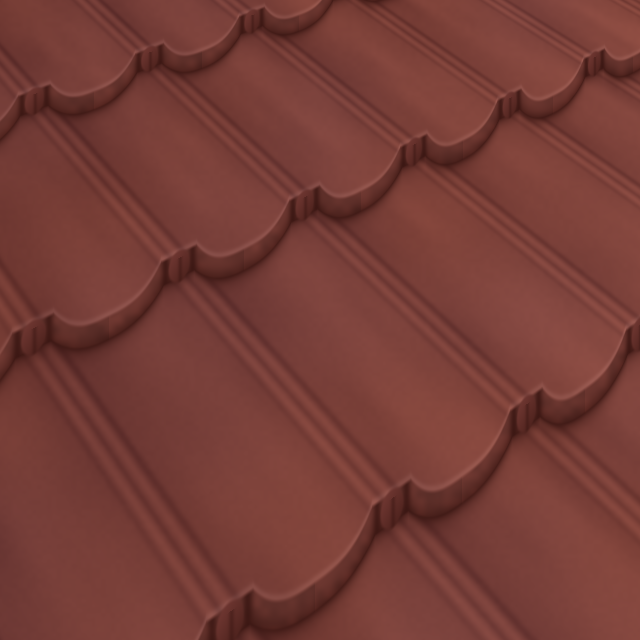
Write a Shadertoy shader that draws this texture.

```glsl
// Clay roof tiles in perspective: scalloped lips, round knobs and double ribs.

// Columns of the roof-to-canvas projection (canvas y runs downward here)
const vec3 ACROSS = vec3(0.2318, -0.0716, 0.075);
const vec3 DOWN   = vec3(0.2161, 0.2279, -0.19);
const vec3 ORIGIN = vec3(0.280, 0.414, 1.0);

const vec3 CLAY_DARK  = vec3(0.405, 0.200, 0.180);
const vec3 CLAY_LIGHT = vec3(0.555, 0.300, 0.260);
const vec3 LIP_TOP    = vec3(0.395, 0.200, 0.175);
const vec3 LIP_BASE   = vec3(0.290, 0.125, 0.105);
const vec3 SHADOW     = vec3(0.215, 0.080, 0.065);

float hash(vec2 p) {
    vec3 q = fract(vec3(p.xyx) * 0.1031);
    q += dot(q, q.yzx + 33.33);
    return fract((q.x + q.y) * q.z);
}

float noise(vec2 p) {
    vec2 i = floor(p), f = fract(p);
    f = f * f * (3.0 - 2.0 * f);
    return mix(mix(hash(i), hash(i + vec2(1, 0)), f.x),
               mix(hash(i + vec2(0, 1)), hash(i + vec2(1, 1)), f.x), f.y);
}

// Soft stripe of a given centre and width
float stripe(float x, float centre, float width) {
    float d = (x - centre) / width;
    return exp(-d * d);
}

// Raised and sunken lines running along each joint
float ribRelief(float x) {
    return 0.75 * stripe(x, -0.058, 0.024) + 0.65 * stripe(x, 0.036, 0.024)
         - 0.50 * stripe(x, -0.105, 0.020) - 0.65 * stripe(x, -0.012, 0.017)
         - 1.00 * stripe(x, 0.088, 0.024);
}

// Height of the lip's upper and lower outlines; x is 0 mid tile, 1 at a joint
vec2 lipOutline(float x) {
    return vec2(max(0.026 - 0.109 * x * x * x, -0.018),
                max(0.060 - 0.078 * pow(x, 2.5), 0.019));
}

// Clay surface: roof position, place along the tile from 0 to 1, row number
vec3 tileSurface(vec2 roof, float along, float row, vec2 p) {
    float joint = fract(roof.x + 0.5) - 0.5;
    float trough = -cos(6.2832 * (fract(roof.x) - 0.10));
    float tone = hash(vec2(floor(roof.x), row) + 20.0) - 0.5;
    float mottle = noise(roof * vec2(7.0, 4.0) + 40.0) - 0.5;
    float grain = noise(p * 130.0) - 0.5;
    float light = 0.47 + 0.17 * trough + 0.22 * (along - 0.5) + 0.38 * (p.x - 0.5);
    light += 0.10 * tone * smoothstep(0.0, 0.1, abs(joint));
    light += 0.22 * mottle + 0.07 * grain + 0.42 * ribRelief(joint);
    vec3 clay = mix(CLAY_DARK, CLAY_LIGHT, light);
    return clay + vec3(-0.008, 0.004, 0.018) * (noise(p * 6.0 + 9.0) - 0.3);
}

void mainImage(out vec4 fragColor, in vec2 fragCoord) {
    vec2 p = fragCoord / iResolution.xy;
    p.y = 1.0 - p.y;
    float soft = max(0.0035, 1.2 / iResolution.y);

    // Canvas point to roof coordinates: x counts tiles, y counts rows
    vec3 h = inverse(mat3(ACROSS, DOWN, ORIGIN)) * vec3(p, 1.0);
    vec2 roof = h.xy / h.z;
    float row = round(roof.y);
    float offset = roof.y - row;

    // Follow the canvas column to the row line and measure the drop from it
    float shear = (DOWN.x - DOWN.z * p.x) / (ACROSS.x - ACROSS.z * p.x);
    float s = roof.x + shear * offset;
    vec3 foot = ACROSS * s + DOWN * row + ORIGIN;
    float drop = p.y * foot.z - foot.y;
    float joint = fract(s + 0.5) - 0.5;
    vec2 lip = lipOutline(1.0 - 2.0 * abs(joint));

    // Tiles above and below the lip, the lower one in its shadow
    vec3 upper = tileSurface(roof, 1.0 + min(offset, 0.0), row - 1.0, p);
    upper += 0.055 * stripe(drop, lip.x - 0.004, 0.005);
    vec3 lower = tileSurface(roof, max(offset, 0.0), row, p);
    float shade = exp(-max(drop - lip.y, 0.0) / 0.011);
    lower = mix(lower, SHADOW, 0.85 * shade);
    if (offset < 0.0 && drop < lip.x) lower = upper;

    // Front face of the lip
    float t = clamp((drop - lip.x) / (lip.y - lip.x), 0.0, 1.0);
    vec3 face = mix(LIP_TOP, LIP_BASE, t * t);
    face *= 0.92 + 0.18 * noise(p * 70.0) - 0.10 * joint;
    face = mix(face, SHADOW, 0.75 * stripe(abs(joint), 0.10, 0.03));

    vec3 color = mix(upper, face, smoothstep(-soft, soft, drop - lip.x));
    color = mix(color, lower, smoothstep(-soft, soft, drop - lip.y));

    // Rounded knob closing each rib
    vec2 k = vec2(joint / 0.080, (drop - 0.002) / 0.026);
    float knob = 1.0 - smoothstep(0.82, 1.08, length(k));
    float knobLight = clamp(0.55 - 0.35 * k.y - 0.22 * k.x, 0.0, 1.0);
    vec3 knobColor = mix(LIP_BASE, CLAY_DARK * 1.08, knobLight);
    knobColor = mix(knobColor, SHADOW, 0.45 * stripe(k.x, 0.1, 0.2) * step(-0.5, k.y));
    color = mix(color, knobColor, knob);

    fragColor = vec4(clamp(color, 0.0, 1.0), 1.0);
}
```
